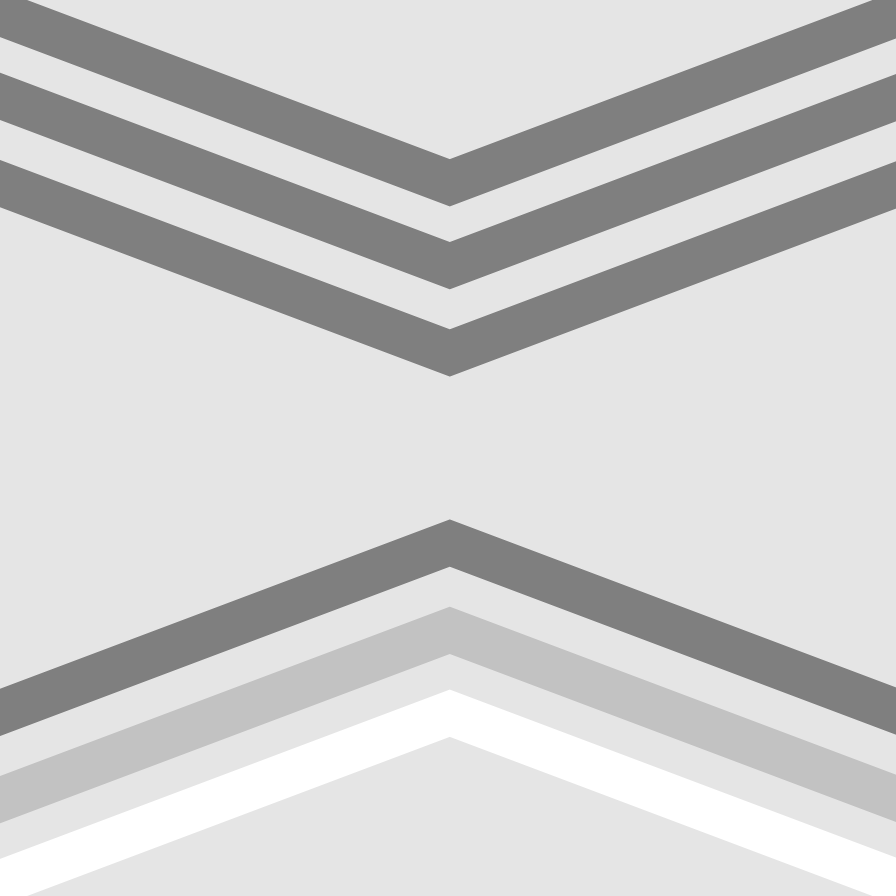
Reproduce this background procedurally as a WebGL 1 fragment shader.

```glsl
precision highp float;

// Flat chevron bands on pale grey: three point down from the top, three point up.
// Both sets share one folded height field, mirrored about the middle line;
// the lower set fades from mid grey to light grey to white.

uniform vec2 u_resolution;

const vec3 BACKGROUND = vec3(0.898);
const vec3 DARK_GREY  = vec3(0.498);
const vec3 LIGHT_GREY = vec3(0.761);
const vec3 WHITE      = vec3(1.0);

const vec2  FOLD_CENTRE  = vec2(0.502, 0.5);
const float SLOPE        = 0.3765;
const float HALF_WIDTH   = 0.0264;                      // measured vertically
const vec3  BAND_HEIGHTS = vec3(0.1061, 0.2035, 0.296); // inner to outer, at the fold

// Coverage of the inner, middle and outer bands at a folded height.
vec3 bandCoverage(float height, float pixel) {
  vec3 inside = HALF_WIDTH - abs(vec3(height) - BAND_HEIGHTS);
  return clamp(inside / pixel + 0.5, 0.0, 1.0);
}

void main() {
  vec2 uv = gl_FragCoord.xy / u_resolution;
  vec2 offset = uv - FOLD_CENTRE;

  // Fold both axes, then shear so that each band has constant height.
  float height = abs(offset.y) - SLOPE * abs(offset.x);
  float pixel = 1.0 / u_resolution.y;
  vec3 coverage = bandCoverage(height, pixel);

  // Only the lower half lightens towards its outer band.
  bool lower = offset.y < 0.0;
  vec3 middleColor = lower ? LIGHT_GREY : DARK_GREY;
  vec3 outerColor  = lower ? WHITE : DARK_GREY;

  vec3 color = mix(BACKGROUND, DARK_GREY, coverage.x);
  color = mix(color, middleColor, coverage.y);
  color = mix(color, outerColor, coverage.z);

  gl_FragColor = vec4(color, 1.0);
}
```
